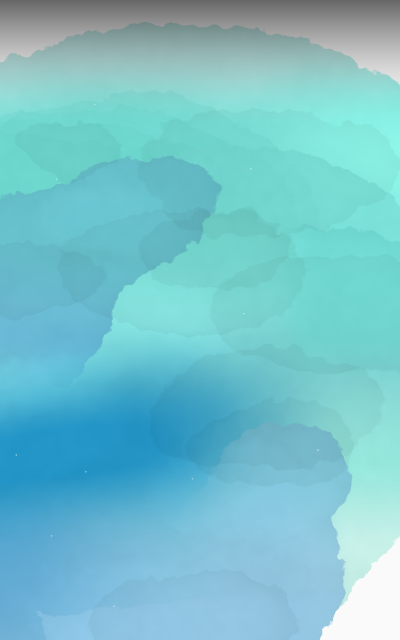
Write a Shadertoy shader that draws this background.

```glsl
// Watercolour washes in teal and blue on white paper, shaded at the top.
// Soft glows give the broad colour; torn ellipses, bent by fractal value
// noise, are laid over them as translucent washes with darker rims.

const vec3 PAPER = vec3(0.98);
const vec3 MIST = vec3(0.75, 0.91, 0.90);
const vec3 MINT = vec3(0.56, 0.97, 0.92);
const vec3 TEAL = vec3(0.47, 0.87, 0.84);
const vec3 LAGOON = vec3(0.40, 0.75, 0.80);
const vec3 SKY = vec3(0.54, 0.76, 0.87);
const vec3 DEEP = vec3(0.13, 0.57, 0.76);

float hash(vec2 cell) {
    vec3 h = fract(vec3(cell.xyx) * 0.1031);
    h += dot(h, h.yzx + 33.33);
    return fract((h.x + h.y) * h.z);
}

float valueNoise(vec2 p) {
    vec2 cell = floor(p), f = fract(p);
    f = f * f * (3.0 - 2.0 * f);
    float low = mix(hash(cell), hash(cell + vec2(1, 0)), f.x);
    float high = mix(hash(cell + vec2(0, 1)), hash(cell + vec2(1, 1)), f.x);
    return mix(low, high, f.y);
}

// Fractal noise, centred on zero
float fbm(vec2 p) {
    float sum = 0.0, gain = 0.5;
    for (int i = 0; i < 5; i++) {
        sum += gain * (valueNoise(p) - 0.5);
        p = mat2(1.6, 1.2, -1.2, 1.6) * p + 17.0;
        gain *= 0.5;
    }
    return sum;
}

// Approximate signed distance, negative inside
float ellipse(vec2 p, vec2 centre, vec2 radius) {
    return (length((p - centre) / radius) - 1.0) * min(radius.x, radius.y);
}

float softUnion(float a, float b, float blend) {
    float h = max(blend - abs(a - b), 0.0) / blend;
    return min(a, b) - 0.25 * h * h * blend;
}

float glow(vec2 p, vec2 centre, vec2 radius) {
    vec2 q = (p - centre) / radius;
    return exp(-dot(q, q));
}

// Translucent pigment with a slightly darker rim
vec3 wash(vec3 under, vec3 pigment, float dist, float opacity) {
    float inside = opacity * (1.0 - smoothstep(-0.0015, 0.0015, dist));
    float rim = exp(min(dist, 0.0) * 70.0);
    return mix(under, pigment * (1.0 - 0.03 * rim), inside);
}

// Broad colour, from the bottom up, then the soft pools of light
vec3 softGround(vec2 p) {
    vec3 col = mix(SKY, vec3(0.49, 0.81, 0.81), smoothstep(0.05, 0.43, p.y));
    col = mix(col, TEAL, smoothstep(0.40, 0.56, p.y));
    col = mix(col, MIST, smoothstep(0.80, 0.93, p.y));
    col = mix(col, MINT, 0.95 * glow(p, vec2(0.61, 0.75), vec2(0.18, 0.12)));
    col = mix(col, vec3(0.55, 0.90, 0.88), 0.95 * glow(p, vec2(0.23, 0.50), vec2(0.22, 0.08)));
    vec3 pale = mix(vec3(0.76, 0.92, 0.89), vec3(0.56, 0.87, 0.83), smoothstep(0.14, 0.30, p.y));
    float side = smoothstep(0.42, 0.56, p.x) * (1.0 - smoothstep(0.30, 0.45, p.y));
    return mix(col, pale, side);
}

void mainImage(out vec4 fragColor, in vec2 fragCoord) {
    vec2 p = fragCoord / iResolution.xy * vec2(0.625, 1.0);
    float broad = fbm(p * 7.0), fine = fbm(p * 55.0 + 9.0);
    vec2 torn = p + 0.035 * vec2(broad, fbm(p * 8.0 + 31.0))
                  + 0.022 * vec2(fine, fbm(p * 48.0 + 53.0));
    vec3 col = softGround(p + 0.04 * broad);

    // Nested upper washes
    for (int i = 0; i < 4; i++) {
        float k = float(i);
        float d = ellipse(torn, vec2(0.20 - 0.05 * k, 0.62), vec2(0.30 + 0.02 * k, 0.235 - 0.022 * k));
        col = wash(col, vec3(0.41, 0.83, 0.79), d, 0.25 * smoothstep(0.55, 0.72, p.y));
    }

    // Arcs sweeping down to the right
    float arc = ellipse(torn, vec2(0.36, 0.45), vec2(0.38, 0.325));
    col = wash(col, TEAL, arc, 0.6 * smoothstep(0.45, 0.65, p.y));
    arc = ellipse(torn, vec2(0.42, 0.45), vec2(0.37, 0.205));
    col = wash(col, vec3(0.43, 0.85, 0.82), arc, 0.7 * smoothstep(0.42, 0.50, p.x) * smoothstep(0.38, 0.5, p.y));

    // Blue lobe on the left, leaning up to the right
    vec2 lean = mat2(0.92, -0.39, 0.39, 0.92) * (torn - vec2(0.17, 0.65));
    float lobe = softUnion(ellipse(lean, vec2(0.0), vec2(0.172, 0.098)),
                           ellipse(torn, vec2(0.02, 0.53), vec2(0.15, 0.155)), 0.05);
    vec3 lobeColour = mix(vec3(0.41, 0.70, 0.82), LAGOON, smoothstep(0.46, 0.66, p.y + 0.2 * p.x));
    col = wash(col, lobeColour, lobe, 0.92 * smoothstep(0.36, 0.48, p.y));

    // Deep pool and the blue below it
    col = mix(col, vec3(0.36, 0.65, 0.82), 0.85 * glow(p, vec2(0.0, 0.12), vec2(0.16, 0.16)));
    vec2 pool = p - vec2(0.06, 0.293 + 0.12 * (p.x - 0.06)) + 0.03 * broad;
    float depth = exp(-pow(abs(pool.x) / 0.33, 4.0) - pow(abs(pool.y) / 0.105, 2.0));
    col = mix(col, DEEP, min(1.0, 1.12 * depth));

    // Lower right lobes and the light strip at the foot
    float lower = softUnion(ellipse(torn, vec2(0.449, 0.258), vec2(0.107, 0.085)),
                            ellipse(torn, vec2(0.40, 0.10), vec2(0.142, 0.16)), 0.02);
    vec3 lowerColour = mix(vec3(0.57, 0.77, 0.87), vec3(0.47, 0.74, 0.82), smoothstep(0.08, 0.3, p.y));
    col = wash(col, lowerColour, lower, 0.9 * smoothstep(0.25, 0.44, p.x));
    float foot = torn.y - 0.04 - 0.08 * p.x;
    col = wash(col, vec3(0.59, 0.79, 0.91), max(foot, lower - 0.2 * step(p.x, 0.4)), 0.5);

    // Scattered faint layers, alternately lighter and darker
    for (int i = 0; i < 18; i++) {
        float k = float(i);
        vec2 centre = vec2(0.625, 0.9) * vec2(hash(vec2(k, 5.0)), hash(vec2(k, 19.0)));
        vec2 radius = vec2(0.08, 0.04) + vec2(0.14, 0.07) * hash(vec2(k, 37.0));
        float tone = mod(k, 2.0) < 0.5 ? 1.04 : 0.96;
        col = wash(col, col * tone, ellipse(torn + 0.04 * broad, centre, radius), 0.6);
    }

    // Granulation and stray flecks
    col += 0.03 * broad + 0.02 * fine;
    vec2 cell = floor(p * 9.0);
    vec2 fleck = fract(p * 9.0) - 0.2 - 0.6 * vec2(hash(cell + 3.0), hash(cell + 71.0));
    col = mix(col, PAPER, 0.4 * step(0.85, hash(cell)) * (1.0 - smoothstep(0.006, 0.018, length(fleck))));

    // Bare paper outside the painted area, then the shade from the top
    float sheet = ellipse(vec2(torn.x, max(torn.y, 0.492)), vec2(0.286, 0.492), vec2(0.542, 0.475));
    sheet = max(sheet, dot(torn - vec2(0.557, 0.08), vec2(0.779, -0.627)));
    col = mix(col, PAPER, smoothstep(-0.0015, 0.0015, sheet));
    col *= mix(1.0, 0.41, pow(smoothstep(0.0, 1.0, 0.5 * clamp((p.y - 0.8) / 0.2, 0.0, 1.0)) * 2.0, 1.1));
    fragColor = vec4(clamp(col, 0.0, 1.0), 1.0);
}
```
